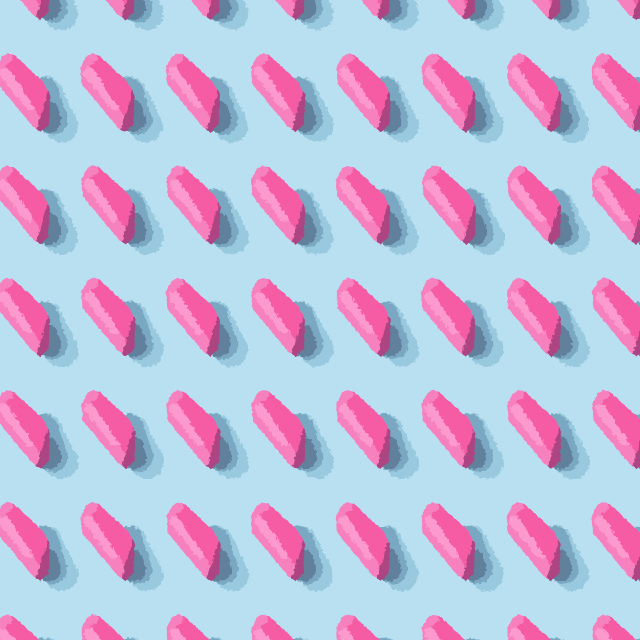
Reproduce this pattern procedurally as a Shadertoy shader.

```glsl
const float UNITS = 1152.0;               // design units per canvas height
const vec2 PERIOD = vec2(153.3, 202.0);   // about 7.5 across, 5.7 down
const vec2 ORIGIN = vec2(-7.5, -106.0);

const vec3 GROUND = vec3(0.725, 0.88, 0.945);
const vec3 SHADOW_OUTER = vec3(0.60, 0.79, 0.87);
const vec3 SHADOW_MID = vec3(0.48, 0.66, 0.76);
const vec3 SHADOW_CORE = vec3(0.38, 0.50, 0.61);
const vec3 PINK_DEEP = vec3(0.96, 0.36, 0.645);
const vec3 PINK_MID = vec3(0.97, 0.50, 0.745);
const vec3 PINK_LIGHT = vec3(0.99, 0.60, 0.805);
const vec3 PINK_SHADE = vec3(0.68, 0.27, 0.51);

float hash(vec2 p) {
    vec3 q = fract(vec3(p.xyx) * 0.1031);
    q += dot(q, q.yzx + 33.33);
    return fract((q.x + q.y) * q.z);
}

float valueNoise(vec2 p) {
    vec2 i = floor(p), f = fract(p);
    f = f * f * (3.0 - 2.0 * f);
    float low = mix(hash(i), hash(i + vec2(1, 0)), f.x);
    float high = mix(hash(i + vec2(0, 1)), hash(i + vec2(1, 1)), f.x);
    return mix(low, high, f.y);
}

// Positive on the left of travel from a to b, with y pointing down
float sideDistance(vec2 p, vec2 a, vec2 b) {
    vec2 e = normalize(b - a);
    return dot(p - a, vec2(e.y, -e.x));
}

float capsule(vec2 p, vec2 a, vec2 b, float radius) {
    vec2 d = b - a;
    float t = clamp(dot(p - a, d) / dot(d, d), 0.0, 1.0);
    return length(p - a - d * t) - radius;
}

// Convex outline of the faceted bar
float barOutline(vec2 p) {
    const int COUNT = 10;
    vec2 corners[COUNT] = vec2[COUNT](
        vec2(0, 25), vec2(10, 6), vec2(20, 0), vec2(32, 3), vec2(85, 52),
        vec2(97, 75), vec2(95, 128), vec2(80, 142), vec2(66, 132), vec2(2, 55));
    float d = -UNITS;
    for (int i = 0; i < COUNT; i++) {
        d = max(d, sideDistance(p, corners[i], corners[(i + 1) % COUNT]));
    }
    return d;
}

vec3 paint(vec3 under, vec3 colour, float d, float blur) {
    return mix(under, colour, 1.0 - smoothstep(-blur, blur, d));
}

vec3 paintShadow(vec3 colour, vec2 p, float rough, float blur) {
    float outer = capsule(p, vec2(88, 72), vec2(118, 130), 30.0);
    float mid = capsule(p, vec2(85, 70), vec2(102, 120), 27.0);
    float core = capsule(p, vec2(90, 105), vec2(95, 120), 22.0);
    colour = paint(colour, SHADOW_OUTER, outer + rough * 6.0, blur);
    colour = paint(colour, SHADOW_MID, mid + rough * 5.0, blur);
    return paint(colour, SHADOW_CORE, core + rough * 5.0, blur);
}

vec3 barFaces(vec2 p, float rough, float blur) {
    float flank = sideDistance(p, vec2(20, 25), vec2(75, 108));
    float cap = capsule(p, vec2(12, 14), vec2(22, 8), 9.0);
    float ridge = capsule(p, vec2(14, 34), vec2(60, 92), 9.0);
    float end = sideDistance(p, vec2(73, 137), vec2(94, 68));
    vec3 colour = paint(PINK_DEEP, PINK_MID, min(flank, cap) + rough * 5.0, blur);
    colour = paint(colour, PINK_LIGHT, max(ridge, flank) + rough * 7.0, blur);
    return paint(colour, PINK_SHADE, end + rough * 5.0, blur);
}

void mainImage(out vec4 fragColor, in vec2 fragCoord) {
    vec2 uv = fragCoord / iResolution.y;
    vec2 p = vec2(uv.x, 1.0 - uv.y) * UNITS;
    float blur = max(0.6 * UNITS / iResolution.y, 0.8);

    // Repeat with a slight shift of each bar
    vec2 grid = p - ORIGIN + 3.0;
    vec2 cell = floor(grid / PERIOD);
    vec2 local = mod(grid, PERIOD) - 3.0;
    local.x += 2.0 * (hash(cell + 7.0) - 0.5);

    // Grainy edges that differ from bar to bar
    float rough = valueNoise(p / 3.6 + 20.0) - 0.5;

    vec3 colour = paintShadow(GROUND, local, rough, blur);
    vec3 faces = barFaces(local, rough, blur);
    colour = paint(colour, faces, barOutline(local) + rough * 2.5, blur);
    fragColor = vec4(colour, 1.0);
}
```
